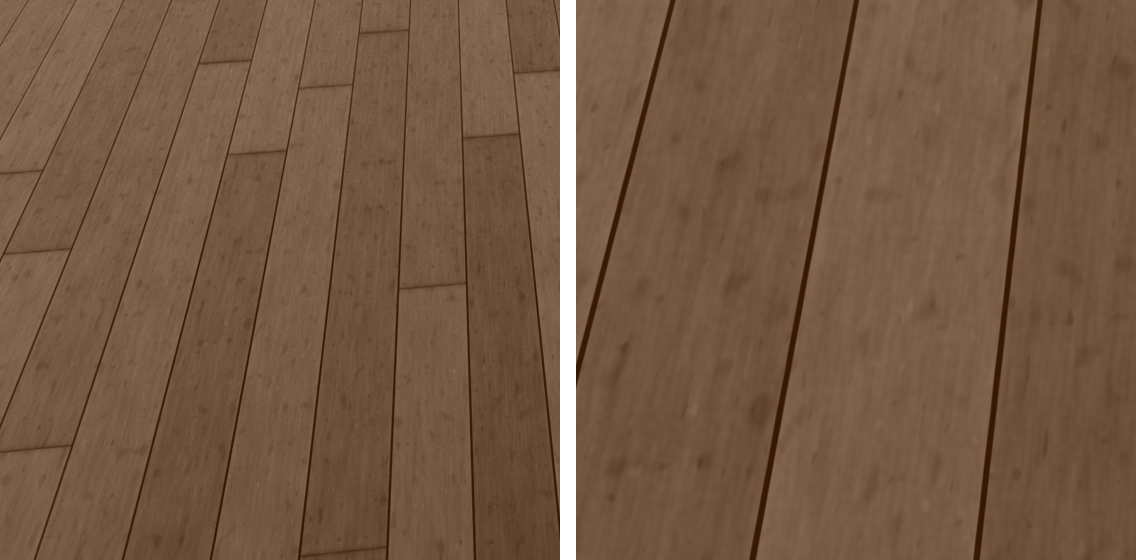
Left, the full canvas; right, a detail of the centre.
This texture is drawn by a Shadertoy shader. Its source:

```glsl
const float BOARD_LENGTH = 4.79;   // in units of depth
const float SPREAD = 0.072;        // growth of plank width from far to near
const int PLANKS = 12;

// Per plank, left to right: depth of the butt joint, tone before and beyond it
const float JOINT_DEPTH[PLANKS] = float[](12.2, 9.30, 8.50, 6.99, 10.72, 9.53,
                                          10.37, 11.19, 8.19, 9.73, 10.58, 8.0);
const float NEAR_TONE[PLANKS] = float[](0.0, 0.05, 0.2, 0.22, 0.1, -0.2,
                                        0.12, -0.2, 0.15, -0.32, 0.22, -0.1);
const float FAR_TONE[PLANKS] = float[](0.0, 0.12, -0.16, -0.05, -0.28, 0.15,
                                       0.0, -0.1, -0.06, 0.15, -0.3, -0.1);

vec2 hashGradient(vec2 cell) {
    vec3 p = fract(cell.xyx * vec3(0.1031, 0.1030, 0.0973));
    p += dot(p, p.yzx + 33.33);
    float angle = 6.2832 * fract((p.x + p.y) * p.z);
    return vec2(cos(angle), sin(angle));
}

float gradientNoise(vec2 p) {
    vec2 cell = floor(p), f = p - cell;
    vec2 u = f * f * f * (f * (f * 6.0 - 15.0) + 10.0);
    float a = dot(hashGradient(cell), f);
    float b = dot(hashGradient(cell + vec2(1, 0)), f - vec2(1, 0));
    float c = dot(hashGradient(cell + vec2(0, 1)), f - vec2(0, 1));
    float d = dot(hashGradient(cell + vec2(1, 1)), f - vec2(1, 1));
    return mix(mix(a, b, u.x), mix(c, d, u.x), u.y);
}

float fbm(vec2 p) {
    float sum = 0.0, gain = 0.6;
    for (int i = 0; i < 4; i++) {
        sum += gain * gradientNoise(p);
        p = p * 2.03 + 17.3;
        gain *= 0.55;
    }
    return sum;
}

// Smooth-edged line from a distance
float line(float dist, float halfWidth, float soft) {
    return 1.0 - smoothstep(halfWidth - soft, halfWidth + soft, dist);
}

// Grain, blotches and worn flecks on a board; p is (across, along)
float woodTone(vec2 p) {
    float grain = 0.26 * gradientNoise(p * vec2(15.0, 2.2));
    float fibre = 0.22 * gradientNoise(p * vec2(38.0, 9.0));
    float blotch = 0.36 * fbm(p * vec2(3.0, 2.5));
    float stain = smoothstep(0.22, 0.6, gradientNoise(p * vec2(7.0, 8.0) + 41.0));
    float fleck = smoothstep(0.36, 0.6, gradientNoise(p * vec2(17.0, 15.0) + 83.0));
    float scuff = smoothstep(0.38, 0.6, gradientNoise(p * vec2(15.0, 13.0) + 127.0));
    return grain + fibre + blotch - 0.45 * stain - 0.45 * fleck + 0.3 * scuff;
}

// One tone axis runs from dark gaps (-2) to pale worn wood (+0.7)
vec3 woodColor(float tone) {
    return vec3(0.452, 0.342, 0.256) + tone * vec3(0.111, 0.116, 0.122);
}

void mainImage(out vec4 fragColor, in vec2 fragCoord) {
    vec2 uv = fragCoord / iResolution.xy;
    float pixel = 1.0 / min(iResolution.x, iResolution.y);
    float nearness = 1.0 - uv.y;

    // Perspective floor: straight seams fanning out toward the viewer
    float width = 0.0853 + SPREAD * nearness;
    float across = (uv.x - mix(0.733, 0.691, nearness)) / width;
    float plank = floor(across);
    float inPlank = across - plank;
    float along = 1.0 / width - 0.05 * (inPlank - 0.5);

    // Board tone and overall light
    int id = int(clamp(plank + 8.0, 0.0, float(PLANKS - 1)));
    float jointOffset = along - JOINT_DEPTH[id];
    float tone = jointOffset < 0.0 ? NEAR_TONE[id] : FAR_TONE[id];
    tone += mix(-0.2, 0.42, uv.y) + 0.25 * (0.5 - uv.x);

    // Surface wear, shifted for each board
    float board = floor(jointOffset / BOARD_LENGTH);
    tone += woodTone(vec2(across + board * 23.7, along + plank * 13.1));
    tone += 0.16 * gradientNoise(uv * 190.0);

    // Distances to seam and joint in canvas units
    float seamDist = min(inPlank, 1.0 - inPlank) * width;
    float jointDepth = mod(jointOffset + 0.5 * BOARD_LENGTH, BOARD_LENGTH) - 0.5 * BOARD_LENGTH;
    float jointDist = abs(jointDepth) * width * width / SPREAD;
    float wobble = gradientNoise(vec2(plank * 7.0 + inPlank * 5.0, along * 9.0));

    // Pale worn edges beside the seams, grime around the joints
    float edge = seamDist / (0.045 * width);
    tone += (0.22 + 0.3 * wobble) * exp(-edge * edge);
    tone -= 0.35 * exp(-jointDist * jointDist / 0.00005);

    // Dark gaps
    float joint = line(jointDist, 0.0016 + 0.0012 * wobble, pixel + 0.0006);
    tone = mix(tone, -1.5, joint * mix(0.55, 0.85, nearness));
    float seam = line(seamDist, 0.0142 * width + 0.0003 * wobble, 0.7 * pixel + 0.0003);
    float seamDepth = mix(0.72, 1.0, smoothstep(0.0, 0.5, nearness)) * mix(0.8, 1.0, smoothstep(0.0, 0.4, uv.x));
    tone = mix(tone, -2.1, seam * seamDepth);

    fragColor = vec4(clamp(woodColor(tone), 0.0, 1.0), 1.0);
}
```
